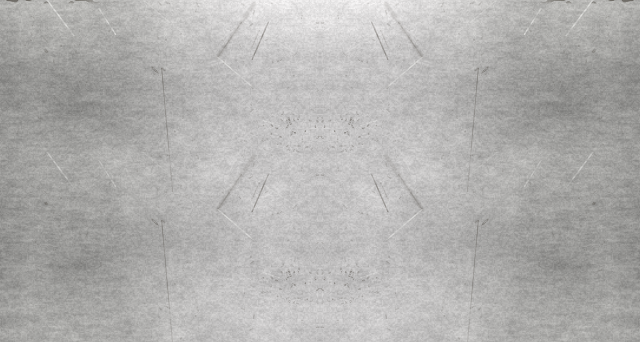
Reproduce this texture procedurally as a Shadertoy shader.

```glsl
// Brushed, scratched grey metal, mirrored left to right and repeated downwards.

const float PERIOD = 0.445;

float hash(vec2 p) {
    vec3 q = fract(p.xyx * vec3(0.1031, 0.1030, 0.0973));
    q += dot(q, q.yzx + 33.33);
    return fract((q.x + q.y) * q.z);
}

float noise(vec2 p) {
    vec2 i = floor(p), f = fract(p);
    f = f * f * (3.0 - 2.0 * f);
    return mix(mix(hash(i), hash(i + vec2(1, 0)), f.x),
               mix(hash(i + vec2(0, 1)), hash(i + vec2(1, 1)), f.x), f.y);
}

float fbm(vec2 p) {
    float sum = 0.0, amp = 0.5;
    for (int i = 0; i < 4; i++) {
        sum += amp * noise(p);
        p = p * 2.03 + 17.0;
        amp *= 0.5;
    }
    return sum;
}

// Soft line from a to b, broken up along its length
float scratch(vec2 p, vec2 a, vec2 b, float width) {
    vec2 ab = b - a;
    float h = clamp(dot(p - a, ab) / dot(ab, ab), 0.0, 1.0);
    float d = length(p - a - ab * h);
    float wear = 0.15 + 0.85 * noise(vec2(h * 14.0, a.x * 90.0));
    return wear * (1.0 - smoothstep(width * 0.3, width + 0.7 / iResolution.y, d));
}

// Short randomly turned nicks, one per chosen cell
float nicks(vec2 p, float cells, float density, float seed) {
    vec2 g = p * cells, base = floor(g);
    float sum = 0.0;
    for (int j = -1; j <= 1; j++)
    for (int i = -1; i <= 1; i++) {
        vec2 id = base + vec2(i, j);
        float chosen = step(hash(id + seed), density);
        vec2 c = id + 0.2 + 0.6 * vec2(hash(id + seed + 5.0), hash(id + seed + 9.0));
        float turn = 6.2832 * hash(id + seed + 13.0);
        float size = hash(id + seed + 21.0);
        vec2 reach = vec2(cos(turn), sin(turn)) * (0.04 + 0.3 * size * size);
        sum = max(sum, chosen * scratch(p, (c - reach) / cells, (c + reach) / cells, 0.0018));
    }
    return sum;
}

void mainImage(out vec4 fragColor, in vec2 fragCoord) {
    // x runs outwards from the centre, y down from the top, in canvas heights
    vec2 p = vec2(abs(fragCoord.x - 0.5 * iResolution.x), iResolution.y - fragCoord.y) / iResolution.y;
    vec2 t = vec2(p.x, mod(p.y, PERIOD));

    // Broad light: pale middle, dim flanks, a lighter band at each repeat
    float side = smoothstep(0.14, 0.78, p.x);
    float tone = mix(0.765, 0.625, side);
    float band = cos(6.2832 * (p.y - 0.04) / PERIOD);
    tone += band * mix(0.014, 0.034, side);
    tone += 0.09 * exp(-p.y * 13.0) * (1.0 - 0.3 * side);
    tone += 0.07 * exp(-dot(p * vec2(2.6, 9.0), p * vec2(2.6, 9.0)));
    vec2 shade = (t - vec2(0.66, 0.32)) / vec2(0.17, 0.11);
    tone -= 0.035 * exp(-dot(shade, shade));
    tone -= 0.035 * smoothstep(0.84, 0.94, p.x);

    // Blotches, mottling, brushing that grows outwards, and grain
    tone += 0.08 * (fbm(p * vec2(7.0, 10.0)) - 0.47);
    tone += 0.08 * (fbm(p * vec2(32.0, 44.0) + 60.0) - 0.47);
    tone += mix(0.05, 0.10, side) * (fbm(p * vec2(18.0, 110.0) + 40.0) - 0.47);
    tone += 0.06 * (noise(p * vec2(130.0, 200.0)) - 0.5);
    tone += 0.075 * (noise(p * 290.0 + 80.0) - 0.5);
    vec3 col = tone * mix(vec3(1.0, 0.994, 0.994), vec3(1.0, 0.998, 0.984), side);

    // Scattered nicks, thickest low in the middle of each repeat
    vec2 q = (t - vec2(0.07, 0.385)) / vec2(0.10, 0.06);
    float crowd = exp(-dot(q, q));
    float dark = 0.6 * nicks(t, 58.0, 0.38, 3.0) * crowd;
    dark += 0.4 * nicks(t, 40.0, 0.3, 33.0) * crowd;
    dark += 0.22 * nicks(t, 48.0, 0.10, 47.0);
    float pale = 0.55 * nicks(t, 42.0, 0.16, 71.0) * (0.3 + 0.7 * crowd);

    // Marks with fixed places fade out before the last, cut-off repeat
    float kept = step(p.y, 2.0 * PERIOD);
    float marks = 0.6 * scratch(t, vec2(0.803, 0.149), vec2(0.799, 0.151), 0.004);
    marks += 0.5 * scratch(t, vec2(0.491, 0.197), vec2(0.473, 0.214), 0.003);
    marks += 0.4 * scratch(t, vec2(0.462, 0.200), vec2(0.455, 0.205), 0.003);
    marks += 0.55 * scratch(t, vec2(0.092, 0.345), vec2(0.086, 0.362), 0.003);

    // Dark scratches
    marks += 0.15 * scratch(t, vec2(0.193, 0.012), vec2(0.298, 0.166), 0.008);
    marks += 0.25 * scratch(t, vec2(0.230, 0.066), vec2(0.298, 0.166), 0.0015);
    marks += 0.5 * scratch(t, vec2(0.151, 0.065), vec2(0.198, 0.173), 0.0015);
    marks += 0.22 * scratch(t, vec2(0.178, 0.090), vec2(0.200, 0.140), 0.0015);
    dark += kept * marks;
    vec2 l = vec2(p.x, mod(p.y - 0.19, PERIOD));
    dark += 0.36 * step(0.19, p.y) * scratch(l, vec2(0.463, 0.01), vec2(0.431, 0.37), 0.001);

    // Chipped upper rim
    float chips = smoothstep(0.56, 0.72, noise(p * vec2(55.0, 110.0) + 9.0));
    dark += 0.6 * chips * (1.0 - smoothstep(0.002, 0.014, p.y)) * smoothstep(0.55, 0.75, p.x);

    // Pale scratches, stronger in the top repeat
    float fresh = kept * mix(1.0, 0.65, step(PERIOD, p.y));
    pale += 0.8 * fresh * scratch(t, vec2(0.798, 0.0), vec2(0.720, 0.104), 0.0017);
    pale += 0.7 * fresh * scratch(t, vec2(0.646, 0.025), vec2(0.598, 0.100), 0.0015);
    pale += 0.4 * fresh * scratch(t, vec2(0.517, 0.0), vec2(0.440, 0.065), 0.0014);
    pale += 0.65 * kept * scratch(t, vec2(0.298, 0.168), vec2(0.193, 0.258), 0.0015);
    pale += 0.3 * kept * scratch(t, vec2(0.180, 0.085), vec2(0.075, 0.155), 0.0014);
    pale += 0.5 * scratch(t, vec2(0.166, 0.352), vec2(0.120, 0.367), 0.0015);

    col = mix(col, vec3(0.29, 0.27, 0.24), clamp(dark, 0.0, 0.8));
    col = mix(col, vec3(0.93, 0.93, 0.92), clamp(pale, 0.0, 0.85));
    fragColor = vec4(clamp(col, 0.0, 1.0), 1.0);
}
```
